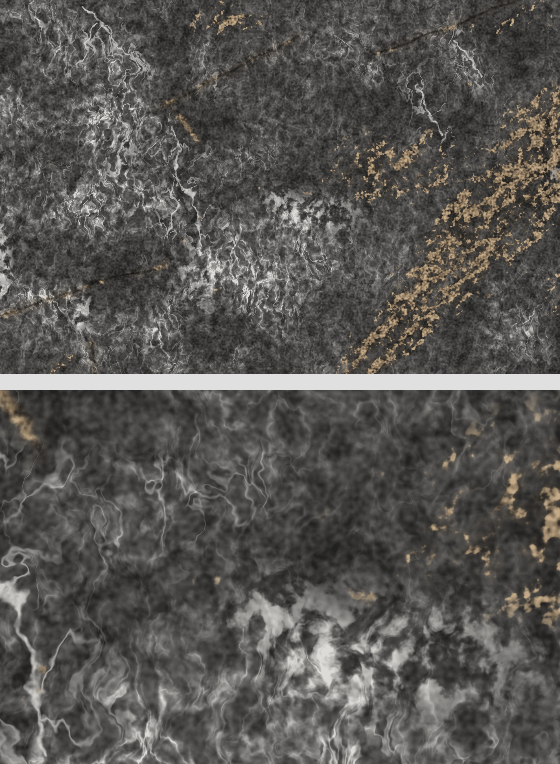
Top, the full canvas; bottom, a detail of the centre.
Reproduce this texture procedurally as a Shadertoy shader.

```glsl
// Dark weathered marble with white branching veins and rusty gold streaks on a diagonal.

vec2 gradientAt(vec2 cell) {
    vec3 h = fract(cell.xyx * vec3(0.1031, 0.1030, 0.0973));
    h += dot(h, h.yzx + 33.33);
    float angle = 6.2832 * fract((h.x + h.y) * h.z);
    return vec2(cos(angle), sin(angle));
}

float gradientNoise(vec2 p) {
    vec2 i = floor(p), f = fract(p), e = vec2(1, 0);
    vec2 u = f * f * (3.0 - 2.0 * f);
    float low = mix(dot(gradientAt(i), f), dot(gradientAt(i + e), f - e), u.x);
    float high = mix(dot(gradientAt(i + e.yx), f - e.yx), dot(gradientAt(i + 1.0), f - 1.0), u.x);
    return mix(low, high, u.y);
}

float fbm(vec2 p) {
    float sum = 0.0, weight = 1.0;
    for (int i = 0; i < 4; i++) {
        sum += weight * gradientNoise(p);
        p = mat2(1.6, 1.2, -1.2, 1.6) * p + 7.3;
        weight *= 0.55;
    }
    return sum;
}

// Bright line along the zero crossings of the noise
float vein(vec2 p, float width) {
    return 1.0 - smoothstep(0.0, width, abs(fbm(p)));
}

// Soft elliptic region
float spot(vec2 p, vec2 centre, vec2 radius) {
    vec2 d = (p - centre) / radius;
    return exp(-dot(d, d));
}

float segmentDistance(vec2 p, vec4 ends) {
    vec2 a = p - ends.xy, b = ends.zw - ends.xy;
    return length(a - b * clamp(dot(a, b) / dot(b, b), 0.0, 1.0));
}

void mainImage(out vec4 fragColor, in vec2 fragCoord) {
    vec2 p = fragCoord / iResolution.y;
    vec2 warp = vec2(fbm(p * 6.0 + 3.1), fbm(p * 6.0 + 41.7));
    vec2 q = p + 0.03 * warp;
    vec2 jagged = q + 0.014 * vec2(fbm(p * 24.0), fbm(p * 24.0 + 31.0));
    float crumbs = fbm(p * 55.0 + 11.0);
    float clouds = fbm(q * 5.0 + 23.0);
    float grain = gradientNoise(p * 171.0);

    // Stone: clouds, mottling and fine grain
    float tone = 0.232 + 0.05 * clouds + 0.1 * fbm(jagged * 32.0) + 0.08 * crumbs + 0.11 * grain;

    // Pale fibrous areas, mostly upright
    float pale = 0.22 + 0.7 * spot(q, vec2(0.26, 0.58), vec2(0.4, 0.44))
               + 0.65 * spot(q, vec2(0.62, 0.24), vec2(0.34, 0.18))
               + 0.55 * spot(q, vec2(1.38, 0.15), vec2(0.14, 0.16))
               + 0.45 * spot(q, vec2(1.08, 0.86), vec2(0.22, 0.15));
    pale *= clamp(0.9 + 1.6 * clouds, 0.1, 1.7);
    float fibre = pow(max(0.0, 1.0 - 1.8 * abs(fbm(jagged * vec2(34.0, 18.0) + 5.0))), 3.0);
    tone += pale * (0.02 + 0.29 * fibre * (1.0 + crumbs));
    float hairline = vein(jagged * vec2(9.0, 5.0) + 17.0, 0.04) + 0.8 * vein(jagged * vec2(17.0, 10.0) + 61.0, 0.06);
    tone += 0.3 * hairline * (0.1 + pale) * smoothstep(-0.15, 0.3, fbm(p * 8.0 + 71.0));

    // White patches broken into crumbs
    float chalk = spot(q, vec2(0.85, 0.42), vec2(0.11, 0.05)) + spot(q, vec2(0.23, 0.16), vec2(0.035, 0.09))
                + 1.3 * spot(q, vec2(0.0, 0.3), vec2(0.03, 0.13)) + 0.8 * spot(q, vec2(0.52, 0.25), vec2(0.07, 0.08))
                + spot(q, vec2(1.48, 0.53), vec2(0.04, 0.05)) + 0.6 * spot(q, vec2(0.75, 0.46), vec2(0.05));
    float chips = fbm(jagged * vec2(42.0, 30.0) + 9.0) + 0.5 * crumbs;
    tone += 0.46 * min(chalk, 1.0) * smoothstep(-0.25, 0.35, chips + 0.3 * chalk - 0.2);

    // White trunks with twigs growing around them
    vec4 trunks[7] = vec4[7](
        vec4(0.23, 0.98, 0.36, 0.82), vec4(0.26, 0.93, 0.21, 0.82), vec4(0.46, 0.66, 0.54, 0.35),
        vec4(0.34, 0.63, 0.32, 0.53), vec4(1.21, 0.90, 1.28, 0.79), vec4(1.12, 0.77, 1.17, 0.64),
        vec4(0.47, 0.49, 0.44, 0.38));
    float twigs = vein(jagged * vec2(16.0, 8.0) + 37.0, 0.08);
    float white = 0.0;
    for (int i = 0; i < 7; i++) {
        float d = segmentDistance(jagged, trunks[i]);
        float trunk = 1.0 - smoothstep(0.0005, 0.0045, d);
        white = max(white, max(trunk * (0.8 + 0.6 * crumbs), 0.75 * twigs * exp(-d * d / 0.002)));
    }
    tone = mix(tone, 0.8, clamp(white, 0.0, 1.0));
    vec3 color = clamp(tone, 0.13, 0.86) * vec3(1.01, 1.0, 0.98);

    // Gold band, widening toward the upper right, with a side patch
    float along = dot(p, vec2(0.75, 0.66)), across = dot(p, vec2(-0.66, 0.75));
    float reach = clamp((along - 0.65) / 0.8, 0.0, 1.0);
    float offset = (across + 0.025 * warp.x - mix(-0.635, -0.53, reach)) / mix(0.05, 0.18, reach);
    float band = (1.0 - smoothstep(0.4, 1.2, abs(offset))) * smoothstep(0.55, 0.7, along);
    float side = spot(q, vec2(1.04, 0.55), vec2(0.18, 0.09));
    float stray = 0.75 * spot(q, vec2(0.62, 0.95), vec2(0.11, 0.06)) + 0.6 * spot(q, vec2(1.35, 0.97), vec2(0.14, 0.06))
                + 0.6 * spot(q, vec2(0.15, 0.02), vec2(0.05)) + 0.6 * spot(q, vec2(1.48, 0.2), vec2(0.04, 0.08));
    float rich = max(band, max(side, stray));
    float streaks = fbm(vec2(along * 9.0, across * 36.0) + warp);
    float ore = streaks + 0.8 * crumbs + 0.3 * grain + 0.7 * rich - 0.73;
    float gold = smoothstep(-0.1, 0.2, ore) * smoothstep(0.1, 0.35, rich);
    gold = max(gold, 0.8 * smoothstep(0.72, 0.9, fbm(q * 11.0 + 83.0) + 0.4 * crumbs));
    float rust = rich * smoothstep(-0.6, 0.1, ore);

    // Long thin cracks, partly filled with gold
    vec4 cracks[5] = vec4[5](
        vec4(0.42, 0.71, 0.80, 0.90), vec4(0.0, 0.155, 0.44, 0.295), vec4(1.0, 0.85, 1.37, 1.0),
        vec4(0.44, 0.73, 0.54, 0.62), vec4(0.245, 0.08, 0.25, 0.0));
    for (int i = 0; i < 5; i++) {
        float d = segmentDistance(p + 0.014 * warp + 0.006 * crumbs, cracks[i]);
        float filled = smoothstep(-0.1, 0.5, fbm(p * 13.0 + 53.0) + 0.5 * crumbs);
        color *= 1.0 - 0.35 * (1.0 - smoothstep(0.001, 0.005, d));
        gold = max(gold, filled * (1.0 - smoothstep(0.001, 0.003 + 0.007 * filled, d)));
        rust = max(rust, 0.5 * exp(-d * d / 0.0002));
    }

    // Rust stain, then gold from brown to cream
    color *= mix(vec3(1.0), vec3(0.95, 0.83, 0.7), 0.7 * clamp(rust, 0.0, 1.0));
    float shine = clamp(0.45 + 0.6 * crumbs + 0.8 * grain + 0.3 * streaks, 0.0, 1.0);
    color = mix(color, mix(vec3(0.29, 0.23, 0.17), vec3(0.8, 0.7, 0.56), shine), 0.92 * gold);
    fragColor = vec4(color, 1.0);
}
```
